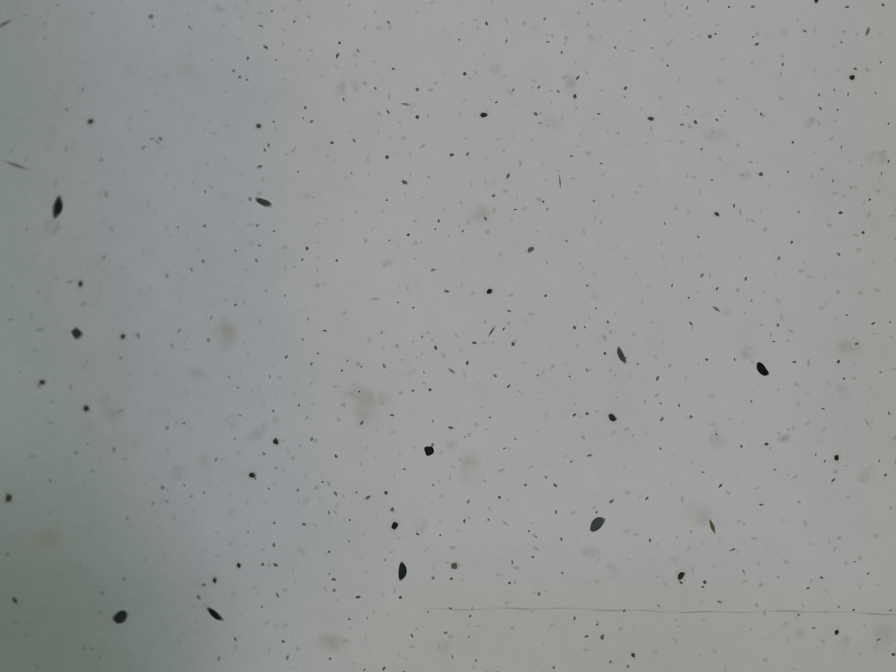
Reproduce this texture procedurally as a WebGL 2 fragment shader.

```glsl
#version 300 es
precision highp float;

uniform vec2 u_resolution;
out vec4 fragColor;

vec4 hash4(vec2 cell) {
    vec4 h = fract(cell.xyxy * vec4(0.1031, 0.1030, 0.0973, 0.1099));
    h += dot(h, h.wzxy + 33.33);
    return fract((h.xxyz + h.yzzw) * h.zywx);
}

// Layered sines, each layer bent by the one before; about -1 to 1
float mottle(vec2 p) {
    float sum = 0.0, gain = 0.5;
    for (int i = 0; i < 5; i++) {
        sum += gain * sin(p.x + 1.3 * sin(p.y * 0.8)) * sin(p.y + 1.7 * sin(p.x * 0.7));
        p = mat2(1.2, 1.5, -1.5, 1.2) * p + 3.7;
        gain *= 0.65;
    }
    return sum;
}

// Scattered ovals, at most one per cell: radii.xy = size range, stretch = longest aspect
float specks(vec2 p, float cellSize, float share, vec2 radii, float stretch, float blur) {
    float cover = 0.0;
    vec2 home = floor(p / cellSize);
    for (int y = -1; y <= 1; y++) {
        for (int x = -1; x <= 1; x++) {
            vec2 cell = home + vec2(x, y);
            vec4 place = hash4(cell + 71.0 + 913.0 * cellSize);
            vec4 shape = hash4(cell + 237.0 + 577.0 * cellSize);
            if (place.z > share) continue;
            vec2 d = p - (cell + place.xy) * cellSize;
            float turn = 6.2832 * shape.x;
            d = mat2(cos(turn), sin(turn), -sin(turn), cos(turn)) * d;
            float size = mix(radii.x, radii.y, shape.y * shape.y);
            float aspect = sqrt(mix(1.0, stretch, shape.z));
            vec2 axes = size * vec2(aspect, 1.0 / aspect);
            vec2 q = d / axes;
            float wobble = 0.14 * sin(3.0 * q.x + turn) * sin(2.6 * q.y + 9.0 * shape.w);
            float dist = (length(q) - 1.0 + wobble) * axes.y;
            float tone = mix(0.55, 1.0, shape.w);
            cover = max(cover, tone * (1.0 - smoothstep(-blur, blur, dist)));
        }
    }
    return cover;
}

// Uneven light: cool on the left, neutral in the middle, warm at the lower and right edges
vec3 surface(vec2 s, float cloud) {
    float across = s.x + 0.10 * (s.y - 0.5) + 0.025 * cloud;
    vec3 color = mix(vec3(0.55, 0.57, 0.58), vec3(0.62, 0.62, 0.62), smoothstep(0.16, 0.50, across));
    float low = (1.0 - smoothstep(0.02, 0.28, s.y)) * smoothstep(0.2, 0.5, s.x);
    float right = 0.7 * smoothstep(0.82, 1.0, s.x);
    color = mix(color, vec3(0.59, 0.60, 0.58), max(low, right));
    float left = 1.0 - smoothstep(0.02, 0.22, s.x - 0.10 * (0.6 - s.y) + 0.02 * cloud);
    color = mix(color, vec3(0.50, 0.53, 0.52), left);
    float corner = 1.0 - smoothstep(0.04, 0.34, length(s * vec2(1.0, 0.8)));
    return mix(color, vec3(0.40, 0.44, 0.41), corner);
}

void main() {
    vec2 p = gl_FragCoord.xy / u_resolution.y;
    vec2 s = gl_FragCoord.xy / u_resolution;
    float pixel = 1.0 / u_resolution.y;
    float soft = 1.0 - smoothstep(0.05, 0.4, s.x);
    float edge = max(0.8 * pixel, 0.0012) + 0.002 * soft;
    float cloud = mottle(p * 7.0 + 2.0);
    float fine = mottle(p * 55.0);

    vec3 color = surface(s, cloud);
    color += 0.006 * cloud + 0.006 * fine;
    color += 0.012 * (hash4(floor(p * 384.0)).x - 0.5);

    // Brown stains and broken grey smudges
    float stain = specks(p, 0.19, 0.38, vec2(0.010, 0.028), 1.8, 0.009);
    color = mix(color, vec3(0.44, 0.42, 0.35), stain * clamp(0.25 + 0.3 * fine, 0.05, 0.5));
    float smudge = specks(p, 0.075, 0.32, vec2(0.004, 0.013), 2.0, 0.005);
    color = mix(color, vec3(0.38, 0.38, 0.36), smudge * clamp(0.16 + 0.35 * fine, 0.0, 0.45));

    // Faint broken scratch
    float path = 0.095 - 0.012 * (p.x - 0.65) + 0.0015 * sin(17.0 * p.x) + 0.001 * sin(61.0 * p.x);
    float scratch = 1.0 - smoothstep(0.0, 0.0012 + edge, abs(p.y - path));
    scratch *= smoothstep(0.62, 0.68, p.x) * (0.5 + 0.4 * sin(23.0 * p.x) * sin(71.0 * p.x));
    color = mix(color, vec3(0.42, 0.39, 0.33), 0.5 * scratch);

    // Dust, densest away from the left edge
    float density = mix(0.35, 1.0, smoothstep(0.0, 0.4, s.x));
    float haze = specks(p, 0.024, 0.36, vec2(0.0015, 0.0034), 2.5, edge + 0.0006);
    color = mix(color, vec3(0.36, 0.37, 0.34), 0.36 * density * haze);
    float dust = specks(p, 0.033, 0.34, vec2(0.0012, 0.0027), 2.2, edge);
    color = mix(color, vec3(0.16, 0.17, 0.15), 0.85 * density * dust);

    // Dark grains with brown rims, thin fibres and large flakes
    float rim = specks(p, 0.11, 0.24, vec2(0.0045, 0.0085), 1.6, 0.005);
    color = mix(color, vec3(0.33, 0.31, 0.21), rim * (0.15 + 0.3 * soft));
    float grain = specks(p, 0.11, 0.24, vec2(0.0026, 0.0056), 1.6, edge);
    float fibre = specks(p, 0.16, 0.26, vec2(0.0030, 0.0055), 6.0, edge);
    float flake = specks(p, 0.26, 0.40, vec2(0.0070, 0.0105), 3.6, edge);
    color = mix(color, vec3(0.24, 0.21, 0.14), 0.9 * fibre);
    color = mix(color, vec3(0.07, 0.09, 0.08), max(grain, min(1.3 * flake, 1.0)));

    fragColor = vec4(color, 1.0);
}
```
